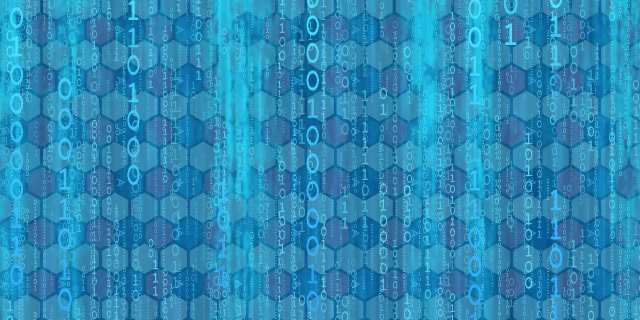
This background is drawn by a Shadertoy shader. Its source:

```glsl
// Blue honeycomb under cyan light streaks and falling columns of binary digits
float hash(vec2 p) {
    vec3 q = fract(vec3(p.xyx) * 0.1031);
    q += dot(q, q.yzx + 33.33);
    return fract((q.x + q.y) * q.z);
}

float noise(vec2 p) {
    vec2 i = floor(p), f = fract(p);
    f = f * f * (3.0 - 2.0 * f);
    return mix(mix(hash(i), hash(i + vec2(1, 0)), f.x),
               mix(hash(i + vec2(0, 1)), hash(i + vec2(1, 1)), f.x), f.y);
}

float segment(vec2 p, vec2 a, vec2 b) {
    vec2 d = b - a;
    return length(p - a - d * clamp(dot(p - a, d) / dot(d, d), 0.0, 1.0));
}

// Coverage of a ring or a footed bar, in units of the digit spacing
float digit(vec2 q, float isOne, float aa) {
    float zero = abs(length(q * vec2(1.65, 1.0)) - 0.31) / 1.25;
    float one = min(segment(q, vec2(0.0, -0.31), vec2(0.0, 0.31)),
                min(segment(q, vec2(-0.14, -0.31), vec2(0.14, -0.31)),
                    segment(q, vec2(0.0, 0.31), vec2(-0.13, 0.23))));
    return 1.0 - smoothstep(-aa, aa, mix(zero, one, isOne) - 0.045);
}

// One column of digits at offset x from its axis, broken into runs
float digitColumn(float x, float y, float spacing, float seed, float gaps) {
    float v = y / spacing + hash(vec2(seed, 4.0));
    float row = floor(v);
    float run = smoothstep(gaps - 0.04, gaps + 0.04, noise(vec2(row * 0.3, seed * 7.3)));
    float isOne = step(0.5, hash(vec2(row, seed)));
    float aa = 0.6 / (iResolution.y * spacing);
    float fade = 0.7 + 0.3 * hash(vec2(row, seed + 0.5));
    return run * fade * digit(vec2(x / spacing, fract(v) - 0.5), isOne, aa);
}

// Offset to the nearest point of a lattice with the given period
vec2 toLattice(vec2 p, vec2 period) {
    return p - period * floor(p / period + 0.5);
}

void mainImage(out vec4 fragColor, in vec2 fragCoord) {
    vec2 p = fragCoord / iResolution.y;
    float px = 1.0 / iResolution.y;

    // Deep blue ground with soft vertical variation
    float cloud = noise(p * vec2(9.0, 2.5) + 3.0);
    vec3 col = mix(vec3(0.02, 0.32, 0.54), vec3(0.06, 0.45, 0.68), cloud);

    // Honeycomb: full rows alternate with rows of every second cell
    float cell = 0.0918;
    vec2 h = (p - vec2(0.130, 0.112)) / cell;
    vec2 period = vec2(1.0, 1.73205);
    vec2 a = toLattice(h, period);
    vec2 b = toLattice(h - 0.5 * period, period);
    bool sparse = dot(a, a) < dot(b, b);
    vec2 q = sparse ? a : b;
    vec2 center = h - q;
    vec2 m = abs(q);
    float edge = max(m.x, 0.5 * m.x + 0.866 * m.y) - 0.5;
    float inside = 1.0 - smoothstep(-0.6 * px, 0.6 * px, edge * cell + 0.0042);
    float shade = hash(floor(center * 2.0 + 0.5) + 60.0);
    bool vacant = sparse && mod(floor(center.x + 0.5), 2.0) > 0.5;
    vec3 tint = sparse ? vec3(0.27, 0.39, 0.59) : vec3(0.28, 0.55, 0.69);
    float fill = vacant ? 0.0 : 0.68 + 0.18 * shade;
    col = mix(col, tint, inside * fill);
    col = mix(col, vec3(0.05, 0.33, 0.53), (1.0 - inside) * 0.75);

    // Faint sideways wedges in the vacant cells
    vec2 w = q + vec2(0.31, 0.0);
    float wedge = min(segment(vec2(w.x, abs(w.y)), vec2(-0.10, 0.11), vec2(0.12, 0.0)),
                      segment(w, vec2(-0.03, -0.07), vec2(-0.03, 0.07)));
    float wedgeInk = 1.0 - smoothstep(0.0, px / cell, wedge - 0.006);
    col = mix(col, vec3(0.32, 0.66, 0.86), vacant ? 0.6 * wedgeInk : 0.0);

    // Cyan light bands, stronger toward the top, broken into grainy streaks
    float bands[7] = float[](0.02, 0.22, 0.71, 0.78, 1.33, 1.50, 1.96);
    float glow = 0.0;
    for (int i = 0; i < 7; i++) {
        float k = float(i);
        float d = (p.x - bands[i]) / (0.03 + 0.035 * hash(vec2(k, 9.0)));
        glow += exp(-d * d) * (0.55 + 0.35 * hash(vec2(k, 21.0)));
    }
    float streak = noise(p * vec2(90.0, 9.0)) * 0.45 + noise(p * vec2(34.0, 17.0)) * 0.3
                 + noise(p * vec2(110.0, 70.0)) * 0.25;
    float grain = smoothstep(0.2, 0.8, streak);
    glow = glow * (0.4 + 0.6 * p.y) * (0.3 + 0.95 * grain);
    glow += 0.34 * grain * (0.3 + 0.7 * p.y);
    col = mix(col, vec3(0.12, 0.77, 0.90), clamp(glow, 0.0, 0.85));

    // Narrow dark and light vertical lines between the digit columns
    col *= 0.90 + 0.2 * noise(vec2(p.x * 60.0, p.y * 1.5 + 8.0));

    // Three densities of small digits in jittered columns
    for (int i = 0; i < 3; i++) {
        float k = float(i);
        float pitch = 0.025 + 0.020 * k;
        float id = floor(p.x / pitch);
        float seed = id + 71.0 * k;
        float spacing = (0.018 + 0.013 * k) * (0.9 + 0.25 * hash(vec2(seed, 2.0)));
        float axis = (id + 0.4 + 0.2 * hash(vec2(seed, 5.0))) * pitch;
        float ink = digitColumn(p.x - axis, p.y, spacing, seed, 0.42 + 0.05 * k);
        float strength = 0.4 + 0.55 * hash(vec2(seed, 8.0));
        col = mix(col, vec3(0.38, 0.87, 0.97), ink * strength);
    }

    // Large bright columns
    float columns[8] = float[](0.052, 0.203, 0.417, 0.698, 0.977, 1.484, 1.596, 1.737);
    for (int i = 0; i < 8; i++) {
        float seed = float(i) + 301.0;
        float spacing = 0.083 + 0.013 * hash(vec2(seed, 3.0));
        float ink = digitColumn(p.x - columns[i], p.y, spacing, seed, 0.42);
        vec3 inkColor = mix(vec3(0.18, 0.66, 1.0), vec3(0.30, 0.92, 1.0), p.y);
        col = mix(col, inkColor, ink);
    }

    fragColor = vec4(col, 1.0);
}
```
